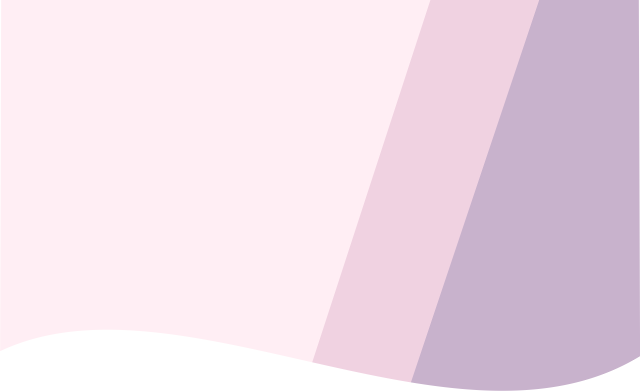
Write a Shadertoy shader that draws this background.

```glsl
const vec3 PAPER = vec3(1.0);
const vec3 BLUSH = vec3(1.0, 0.935, 0.955);
const vec3 ROSE  = vec3(0.943, 0.823, 0.884);
const vec3 MAUVE = vec3(0.784, 0.698, 0.800);

// Slanted edges: x at the bottom, x at the top
const vec2 ROSE_EDGE  = vec2(0.4727, 0.6725);
const vec2 MAUVE_EDGE = vec2(0.6370, 0.8425);
const vec2 LEFT_EDGE  = vec2(0.0, 0.0018);
const vec2 RIGHT_EDGE = vec2(1.0003, 0.9982);

// Cubic Bezier wave: control coordinates from left to right
const vec4 WAVE_X = vec4(0.0, 0.280, 0.7135, 1.0);
const vec4 WAVE_Y = vec4(0.104, 0.3206, -0.1932, 0.0913);
const int NEWTON_STEPS = 5;

float bezier(vec4 p, float t) {
    float s = 1.0 - t;
    return dot(p, vec4(s * s * s, 3.0 * s * s * t, 3.0 * s * t * t, t * t * t));
}

float bezierSlope(vec4 p, float t) {
    float s = 1.0 - t;
    return 3.0 * dot(p.yzw - p.xyz, vec3(s * s, 2.0 * s * t, t * t));
}

// Finds the curve parameter above x, then returns the curve height
float waveHeight(float x) {
    float t = x;
    for (int i = 0; i < NEWTON_STEPS; i++) {
        t -= (bezier(WAVE_X, t) - x) / bezierSlope(WAVE_X, t);
    }
    return bezier(WAVE_Y, t);
}

// Smooth coverage from a signed offset and the canvas extent along it
float coverage(float offset, float extent) {
    return clamp(offset * extent + 0.5, 0.0, 1.0);
}

float rightOf(vec2 edge, vec2 uv) {
    return coverage(uv.x - mix(edge.x, edge.y, uv.y), iResolution.x);
}

void mainImage(out vec4 fragColor, in vec2 fragCoord) {
    vec2 uv = fragCoord / iResolution.xy;

    // Slanted bands
    vec3 bands = mix(BLUSH, ROSE, rightOf(ROSE_EDGE, uv));
    bands = mix(bands, MAUVE, rightOf(MAUVE_EDGE, uv));

    // Panel bounded by the wave and its tapered sides
    float panel = coverage(uv.y - waveHeight(uv.x), iResolution.y);
    panel *= rightOf(LEFT_EDGE, uv) * (1.0 - rightOf(RIGHT_EDGE, uv));

    fragColor = vec4(mix(PAPER, bands, panel), 1.0);
}
```
